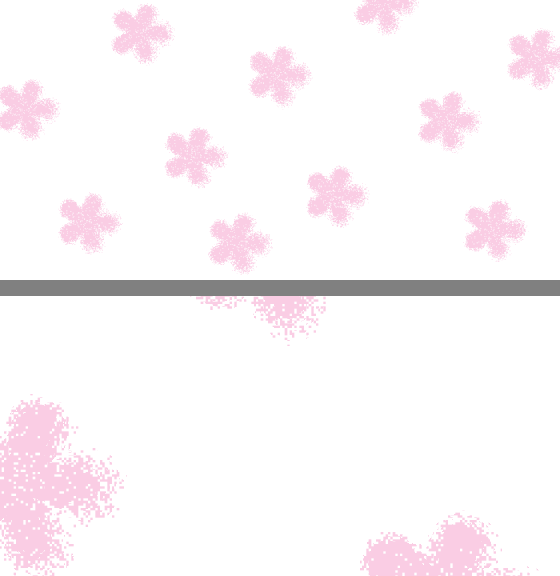
Top, the full canvas; bottom, a detail of the centre.
A WebGL 2 fragment shader for this pattern:

```glsl
#version 300 es
precision highp float;
// Scattered five-petal blossoms in pink spray paint on a white ground.
// A golden-ratio sequence spreads the flowers; each petal is a soft capsule
// whose distance gives a paint density, which is then broken into fine grains.

#define FLOWERS 11
#define PETALS 5.0
#define PETAL_LENGTH 0.074
#define PETAL_WIDTH 0.032
#define TURN -0.03
#define JITTER 0.09
#define GRAINS 350.0
#define COVERAGE 0.95
#define PINK vec3(0.98, 0.802, 0.893)

uniform vec2 u_resolution;
out vec4 fragColor;

const float TAU = 6.2831853;
const int SUB = 3; // grain samples per pixel side

// Integer hash of a grid cell, from 0 to 1
float hash(ivec2 cell) {
    uvec2 q = uvec2(cell) * uvec2(1597334673u, 3812015801u);
    uint n = (q.x ^ q.y) * 1597334673u;
    n = (n ^ (n >> 15)) * 2246822519u;
    n ^= n >> 13;
    return float(n >> 8) / 16777216.0;
}

// Evenly spread flower centre with a little disorder
vec2 flowerCentre(int i, float aspect) {
    float k = float(i);
    vec2 even = vec2((k + 0.55) / float(FLOWERS) * aspect, fract(0.63 + 0.618 * k));
    vec2 shift = vec2(hash(ivec2(i, 71)), hash(ivec2(i, 137))) - 0.5;
    return even + JITTER * shift;
}

// Distance to the blossom: one capsule, repeated around the centre
float flowerDistance(vec2 p) {
    float sector = TAU / PETALS;
    float angle = atan(p.y, p.x + 1e-6) - TURN;
    float index = floor(angle / sector + 0.5);
    angle -= index * sector;
    vec2 q = length(p) * vec2(cos(angle), sin(angle));
    float reach = PETAL_LENGTH * (1.0 + 0.05 * cos(index * sector * 2.0));
    float along = clamp(q.x / reach, 0.0, 1.0);
    float width = PETAL_WIDTH * mix(0.88, 1.0, along);
    return length(q - vec2(along * reach, 0.0)) - width;
}

// Paint density: firm at the left, drifting into spray at the lower right
float sprayDensity(vec2 p) {
    float drift = smoothstep(-0.05, 0.09, dot(p, vec2(0.88, -0.47)));
    float spread = mix(0.011, 0.025, drift);
    float paint = 1.0 - smoothstep(-spread, spread, flowerDistance(p));
    float thinCentre = 0.07 * exp(-dot(p, p) / 0.0012);
    return paint * (COVERAGE - thinCentre);
}

void main() {
    float aspect = u_resolution.x / u_resolution.y;
    vec2 uv = gl_FragCoord.xy / u_resolution.y;

    // Densest paint among all flowers
    float density = 0.0;
    for (int i = 0; i < FLOWERS; i++) {
        density = max(density, sprayDensity(uv - flowerCentre(i, aspect)));
    }

    // Grains, averaged over the pixel for smooth edges
    float ink = 0.0;
    for (int i = 0; i < SUB * SUB; i++) {
        vec2 offset = (vec2(i % SUB, i / SUB) + 0.5) / float(SUB) - 0.5;
        vec2 spot = (gl_FragCoord.xy + offset) / u_resolution.y;
        ink += hash(ivec2(floor(spot * GRAINS)) + 17) < density ? 1.0 : 0.0;
    }
    ink /= float(SUB * SUB);

    fragColor = vec4(mix(vec3(1.0), PINK, ink), 1.0);
}
```
